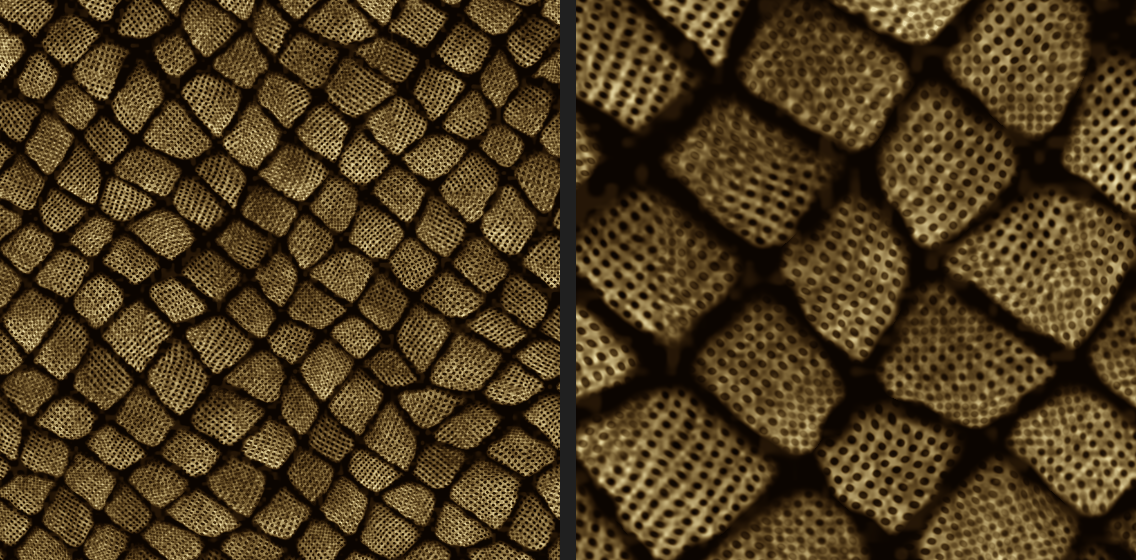
Left: the whole. Right: its middle third, enlarged.
A Shadertoy shader for this texture:

```glsl
#define SCALES vec2(11.9, 10.9) // scales per canvas height along each axis
#define TILT -0.88       // rotation of the scale lattice
#define JITTER 0.37      // irregularity of scale corners
#define GAP 0.042        // half width of the dark seams
#define ROUNDING 12.0    // lower is rounder
#define BEADS 10.2       // beads across one scale
#define BRIGHTNESS 0.46
#define GRIT 0.6

vec2 hash2(vec2 p) {
    vec3 h = fract(p.xyx * vec3(0.1031, 0.1030, 0.0973));
    h += dot(h, h.yzx + 33.33);
    return fract((h.xx + h.yz) * h.zy);
}

float noise(vec2 p) {
    vec2 i = floor(p), f = fract(p);
    f = f * f * (3.0 - 2.0 * f);
    return mix(mix(hash2(i).x, hash2(i + vec2(1, 0)).x, f.x),
               mix(hash2(i + vec2(0, 1)).x, hash2(i + vec2(1, 1)).x, f.x), f.y);
}

float fbm(vec2 p) {
    return 0.55 * noise(p) + 0.3 * noise(p * 2.1 + 7.3) + 0.15 * noise(p * 4.3 + 2.9);
}

mat2 rotation(float a) {
    return mat2(cos(a), sin(a), -sin(a), cos(a));
}

vec2 corner(vec2 cell) {
    return cell + JITTER * (hash2(cell + 61.0) - 0.5);
}

// Signed distance inside the line from a to b, positive on its left
float insideEdge(vec2 p, vec2 a, vec2 b) {
    vec2 e = normalize(b - a);
    return dot(p - a, vec2(-e.y, e.x));
}

// Depth inside a rounded quad
float quadDepth(vec2 p, vec2 a, vec2 b, vec2 c, vec2 d) {
    vec4 depth = vec4(insideEdge(p, a, b), insideEdge(p, b, c),
                      insideEdge(p, c, d), insideEdge(p, d, a));
    vec4 e = exp(-ROUNDING * depth);
    return -log(e.x + e.y + e.z + e.w) / ROUNDING;
}

// Fine mesh: bright beads in places, dark pits in others
float beadPattern(vec2 q, vec2 seed, vec2 uv) {
    q = rotation(0.7 * (seed.x - 0.5)) * q;
    q += 0.4 * (seed.yx - 0.5) * q.yx * q.yx;
    vec2 wobble = vec2(noise(uv * 42.0), noise(uv * 42.0 + 19.0));
    vec2 density = BEADS * (0.92 + 0.22 * seed.yx);
    vec2 wave = 0.5 + 0.5 * sin(6.2832 * (q * density + 0.6 * wobble));
    float pits = 1.0 - wave.x * wave.y;
    float beads = 1.0 - (1.0 - wave.x) * (1.0 - wave.y);
    float threads = mix(wave.x, wave.y, step(0.5, seed.y));
    float kind = smoothstep(0.3, 0.7, noise(uv * 13.0 + seed * 3.0));
    float mesh = mix(smoothstep(0.3, 0.95, pits), smoothstep(0.1, 1.0, beads) - 0.1, kind);
    return mix(mesh, threads, 0.45 * noise(uv * 10.0 + 50.0));
}

vec3 ochre(float v) {
    return vec3(v, 0.96 * pow(v, 1.24), 0.77 * pow(v, 1.76));
}

void mainImage(out vec4 fragColor, in vec2 fragCoord) {
    vec2 uv = fragCoord / iResolution.y;
    mat2 lattice = rotation(TILT);

    // Bend the lattice slightly so rows wander
    vec2 bend = vec2(noise(uv * 4.0), noise(uv * 4.0 + 31.0)) - 0.5;
    vec2 p = lattice * (uv + 0.05 * bend) * SCALES + 40.0;

    // Find the scale that contains this point
    float depth = -1.0;
    vec2 center = p, id = vec2(0.0);
    for (int y = -1; y <= 1; y++)
    for (int x = -1; x <= 1; x++) {
        vec2 cell = floor(p) + vec2(x, y);
        vec2 a = corner(cell), b = corner(cell + vec2(1, 0));
        vec2 c = corner(cell + vec2(1, 1)), d = corner(cell + vec2(0, 1));
        float inside = quadDepth(p, a, b, c, d);
        if (inside > depth) {
            depth = inside;
            center = 0.25 * (a + b + c + d);
            id = cell;
        }
    }
    vec2 seed = hash2(id + 11.0);
    vec2 local = p - center;
    vec2 upright = transpose(lattice) * local;

    // Ragged seams, wider in a few dark patches, crisper at lower ends
    float patchy = smoothstep(0.65, 0.85, noise(uv * 8.0 + 3.0));
    float edge = depth - GAP - 0.08 * (noise(uv * 65.0) - 0.5) - 0.05 * patchy;
    float fade = mix(0.035, 0.11, smoothstep(-0.3, 0.4, upright.y));
    float body = smoothstep(-0.03, fade, edge);

    // Each scale brightens towards its lower end
    float tone = BRIGHTNESS - 0.19 * upright.y;
    tone += 0.34 * (fbm(uv * 17.0) - 0.5) + 0.1 * (seed.y - 0.5);
    tone = max(tone, 0.1);

    // Mesh relief and fine grit
    float relief = mix(0.22, 1.27, beadPattern(local, seed, uv));
    float grit = noise(uv * 310.0) - 0.5;
    relief *= 1.0 + GRIT * grit;

    // Brown flecks in the seams
    float seam = 0.045 + 0.1 * smoothstep(0.55, 0.9, noise(uv * 110.0));
    float value = mix(seam, tone * relief + 0.06 * grit, body);
    fragColor = vec4(ochre(clamp(value, 0.035, 0.92)), 1.0);
}
```
